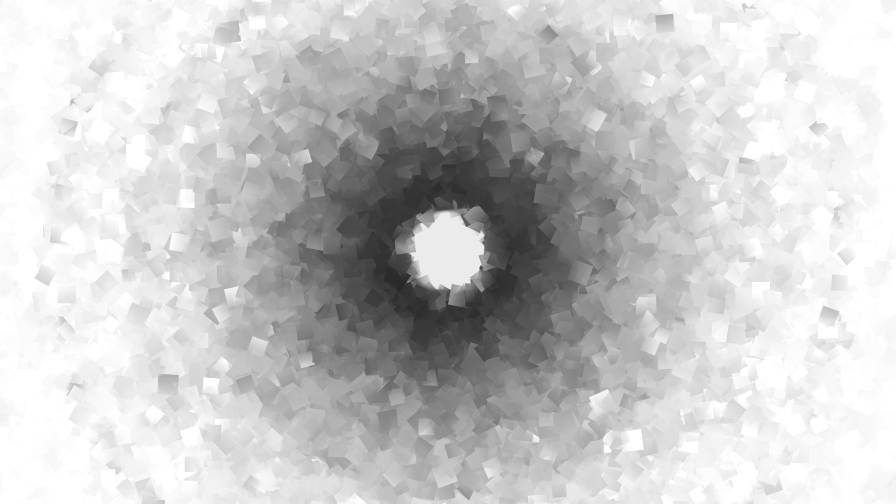
Reproduce this background procedurally as a Shadertoy shader.

```glsl
const float HOLE_RADIUS = 0.082;
const float HOLE_TONE = 0.92;
const float CELL = 0.035;
const int LAYERS = 6;

vec2 hash2(vec2 p) {
    vec3 q = fract(p.xyx * vec3(0.1031, 0.1030, 0.0973));
    q += dot(q, q.yzx + 33.33);
    return fract((q.xx + q.yz) * q.zy);
}

float gradientDot(vec2 corner, vec2 offset) {
    return dot(hash2(corner) * 2.0 - 1.0, offset);
}

float gradientNoise(vec2 p) {
    vec2 i = floor(p), f = fract(p);
    vec2 u = f * f * (3.0 - 2.0 * f);
    vec2 e = vec2(1.0, 0.0);
    float low = mix(gradientDot(i, f), gradientDot(i + e, f - e), u.x);
    float high = mix(gradientDot(i + e.yx, f - e.yx), gradientDot(i + 1.0, f - 1.0), u.x);
    return mix(low, high, u.y);
}

mat2 rotation(float angle) {
    float c = cos(angle), s = sin(angle);
    return mat2(c, -s, s, c);
}

float bump(float x, float center, float width) {
    float d = (x - center) / width;
    return exp(-d * d);
}

// Dark halo fading to white with distance
float haloTone(float radius) {
    return 1.0 - min(0.81, 0.89 * exp(-6.64 * radius * radius));
}

// Tone of one tile from its position and two random values
float tileTone(vec2 center, vec2 rnd) {
    float radius = length(center);
    float tone = haloTone(radius) + 0.09 * gradientNoise(center * 14.0);

    // Contrast is strongest in the grey middle zone
    float contrast = mix(0.08, 0.2, smoothstep(0.12, 0.32, radius));
    contrast *= 1.0 - 0.7 * smoothstep(0.6, 0.88, radius);
    tone += contrast * (rnd.x - 0.5);
    tone += 0.22 * pow(rnd.y, 12.0) * smoothstep(0.1, 0.25, radius);

    // Rings of scattered darker tiles
    float rings = bump(radius, 0.47, 0.025) + bump(radius, 0.62, 0.022) + bump(radius, 0.78, 0.025);
    tone -= (0.34 * rings + 0.06) * pow(rnd.x, 5.0) * smoothstep(0.3, 0.45, radius);

    // Bright shards around the hole
    float rim = bump(radius, HOLE_RADIUS, 0.018);
    return mix(tone, mix(0.25, 0.85, rnd.y), rim * 0.8);
}

// Blends one rotated square, its opacity fading from side to side
float paintTile(float tone, vec2 p, vec2 center, vec2 rnd, float pixel) {
    vec2 local = rotation(6.2832 * rnd.x) * (p - center);
    float halfSize = mix(0.013, 0.021, rnd.y);
    vec2 d = abs(local) - halfSize;
    float mask = 1.0 - smoothstep(-0.7 * pixel, 0.7 * pixel, max(d.x, d.y));
    float ramp = clamp(0.5 + 0.5 * local.y / halfSize, 0.0, 1.0);
    float target = tileTone(center, hash2(rnd * 917.0 + 3.0));
    float visible = step(HOLE_RADIUS, length(center));
    return mix(tone, target, mask * visible * mix(0.2, 0.98, ramp));
}

// Paints the jittered tiles near p for one layer
float paintLayer(float tone, vec2 p, float layer, float pixel) {
    vec2 shift = hash2(vec2(layer, 7.0)) * CELL;
    vec2 home = floor((p + shift) / CELL);
    for (int y = -1; y <= 1; y++) {
        for (int x = -1; x <= 1; x++) {
            vec2 cell = home + vec2(x, y);
            vec2 seed = cell + vec2(137.0, 71.0) * (layer + 1.0);
            vec2 center = (cell + hash2(seed)) * CELL - shift;
            tone = paintTile(tone, p, center, hash2(seed + 409.0), pixel);
        }
    }
    return tone;
}

void mainImage(out vec4 fragColor, in vec2 fragCoord) {
    float pixel = 1.0 / iResolution.y;
    vec2 p = (fragCoord - 0.5 * iResolution.xy) * pixel;
    float radius = length(p);

    // Light hole inside the smooth halo
    float tone = mix(HOLE_TONE, haloTone(radius), smoothstep(0.076, 0.088, radius));

    // Overlapping tiles
    for (int i = 0; i < LAYERS; i++) {
        tone = paintLayer(tone, p, float(i), pixel);
    }
    fragColor = vec4(vec3(clamp(tone, 0.0, 1.0)), 1.0);
}
```
